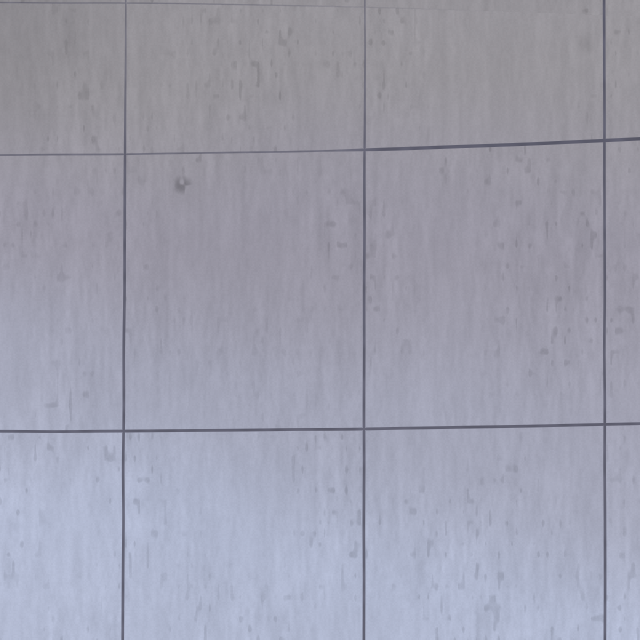
This texture is drawn by a Shadertoy shader. Its source:

```glsl
#define WARM_GREY vec3(0.59, 0.58, 0.60)
#define MAUVE vec3(0.60, 0.59, 0.64)
#define BLUE_GREY vec3(0.64, 0.65, 0.72)
#define PALE_BLUE vec3(0.69, 0.72, 0.81)
#define GROUT vec3(0.35, 0.35, 0.41)
#define FIRST_JOINT vec2(0.194, 0.326)
#define TILE_SIZE vec2(0.3753, 0.432)
#define ROW_SHRINK 0.097
#define JOINT_HALF_WIDTH 0.0021
#define STREAK_DEPTH 0.055
#define FLECK_DEPTH 0.085
#define STAIN_CENTRE vec2(0.285, 0.711)

float hash(vec2 p) {
    vec3 q = fract(p.xyx * 0.1031);
    q += dot(q, q.yzx + 33.33);
    return fract((q.x + q.y) * q.z);
}

float noise(vec2 p) {
    vec2 i = floor(p), f = fract(p);
    f = f * f * (3.0 - 2.0 * f);
    return mix(mix(hash(i), hash(i + vec2(1, 0)), f.x),
               mix(hash(i + vec2(0, 1)), hash(i + vec2(1, 1)), f.x), f.y);
}

float joint(float dist, float halfWidth, float pixel) {
    float edge = max(pixel, 0.0012);
    return clamp((halfWidth - abs(dist)) / edge + 0.5, 0.0, 1.0);
}

// Daylight: warm grey above, cool and pale towards the lower left
vec3 daylight(vec2 uv) {
    float t = 1.0 - uv.y + 0.22 * (0.5 - uv.x) * smoothstep(0.85, 0.3, uv.y);
    t += 0.07 * (noise(uv * 4.0 + 7.0) - 0.5);
    vec3 c = mix(WARM_GREY, MAUVE, smoothstep(0.08, 0.38, t));
    c = mix(c, BLUE_GREY, smoothstep(0.36, 0.68, t));
    return mix(c, PALE_BLUE, smoothstep(0.64, 0.92, t));
}

// Vertical grain, fine speckle and short dark flecks
float surface(vec2 uv, vec2 tile) {
    vec2 p = uv + tile * 3.7;
    float streak = noise(p * vec2(75, 9)) + noise(p * vec2(150, 28))
                 + 0.7 * noise(p * vec2(260, 90)) - 1.35;
    float patches = noise(p * vec2(9, 6));
    float flecks = smoothstep(0.76, 0.95, noise(p * vec2(145, 60) + 31.0));
    flecks *= smoothstep(0.25, 0.8, patches);
    float shade = 1.0 + STREAK_DEPTH * streak * (0.5 + 0.5 * patches);
    shade += 0.022 * (hash(floor(p * 400.0)) - 0.5);
    shade += 0.02 * (hash(tile + 5.0) - 0.5);
    return shade - FLECK_DEPTH * flecks;
}

void mainImage(out vec4 fragColor, in vec2 fragCoord) {
    vec2 uv = fragCoord / iResolution.xy;
    float pixel = 1.0 / iResolution.y;
    float wobble = 0.0012 * (noise(uv * 11.0) - 0.5);
    vec2 tile = vec2(0);
    float grout = 0.0;

    for (int n = 0; n < 3; n++) {
        float k = float(n);

        // Upright joints, thinner and fainter near the top
        float x = FIRST_JOINT.x + TILE_SIZE.x * k;
        x += (0.005 - 0.003 * k) * (uv.y - 0.5) + wobble;
        float fade = smoothstep(1.0, 0.65, uv.y);
        float weight = mix(0.6 + 0.2 * k * (k - 1.0), 1.0, fade);
        float strength = mix(0.55 + 0.2 * k * (k - 1.0), 0.9, fade);
        grout = max(grout, strength * joint(uv.x - x, JOINT_HALF_WIDTH * weight, pixel));
        tile.x += step(x, uv.x);

        // Level joints, bending to the right and closer with height
        float y = FIRST_JOINT.y + TILE_SIZE.y * k - ROW_SHRINK * k * (k - 1.0);
        y += (0.012 + 0.043 * k - 0.030 * k * k) * uv.x * uv.x + wobble;
        float right = smoothstep(0.5, 0.62, uv.x);
        weight = n == 0 ? 1.05 : n == 1 ? mix(0.65, 1.25, right) : 0.5;
        strength = n == 0 ? 0.9 : n == 1 ? mix(0.65, 0.95, right)
                 : 0.55 * smoothstep(0.85, 0.1, uv.x);
        grout = max(grout, strength * joint(uv.y - y, JOINT_HALF_WIDTH * weight, pixel));
        tile.y += step(y, uv.y);
    }

    vec3 color = daylight(uv) * surface(uv, tile);

    // Mottled stain, a faint second mark and a dim upper left corner
    float blot = smoothstep(0.019, 0.004, length(uv - STAIN_CENTRE));
    blot *= smoothstep(0.3, 0.7, noise(uv * 130.0));
    float mark = smoothstep(0.025, 0.0, length(uv - vec2(0.913, 0.932)));
    color *= 1.0 - 0.2 * blot - 0.06 * mark;
    color *= 1.0 - 0.08 * smoothstep(0.3, 0.0, length(uv - vec2(0, 1)));

    color = mix(color, GROUT * (0.92 + 0.16 * noise(uv * 60.0)), grout);
    fragColor = vec4(color, 1.0);
}
```
